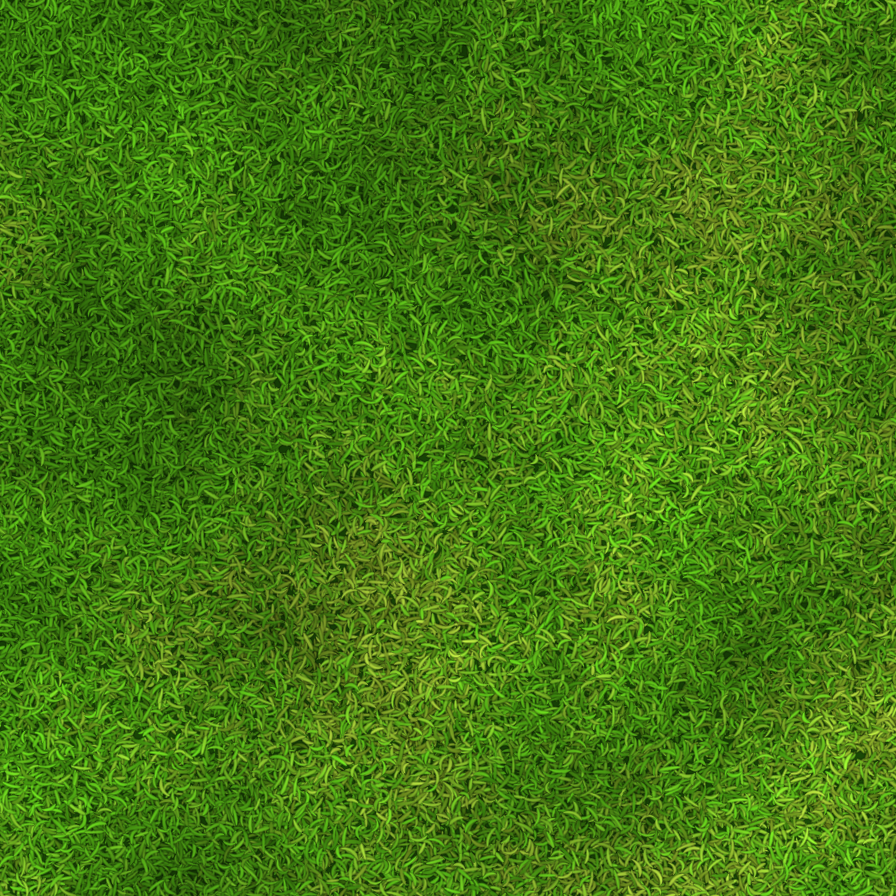
Write a three.js fragment shader that draws this texture.

```glsl
// Draws a lawn seen from above: short curved grass blades over dark gaps, with dry patches.
varying vec2 vUv;

// Tuning: sizes are in grid cells, DENSITY is cells across the canvas
const int LAYERS = 12;
const float DENSITY = 60.0;
const float HALF_LENGTH_MIN = 0.40;
const float HALF_LENGTH_MAX = 0.76;
const float HALF_WIDTH = 0.092;
const float BEND = 0.6;
const float SOFTNESS = 0.09;
const float SHADOW = 0.26;
const float DRY_BASE = 0.30;
const float DRY_CONTRAST = 0.55;
const float DRY_SLOPE = 0.32;
const float LIGHT_CONTRAST = 0.20;
const float DRY_GLOW = 0.12;

const vec3 SOIL = vec3(0.09, 0.25, 0.02);
const vec3 GREEN_DARK = vec3(0.15, 0.36, 0.025);
const vec3 GREEN_LIGHT = vec3(0.41, 0.83, 0.11);
const vec3 DRY_DARK = vec3(0.28, 0.35, 0.05);
const vec3 DRY_LIGHT = vec3(0.69, 0.84, 0.24);

vec4 hash4(vec3 p) {
  vec4 q = fract(p.xyzx * vec4(0.1031, 0.1030, 0.0973, 0.1099));
  q += dot(q, q.wzxy + 33.33);
  return fract((q.xxyz + q.yzzw) * q.zywx);
}

mat2 rotation(float angle) {
  float c = cos(angle);
  float s = sin(angle);
  return mat2(c, -s, s, c);
}

// Layered warped sines, roughly -0.7 to 0.7
float patches(vec2 p) {
  float sum = 0.0;
  float amplitude = 0.5;
  for (int i = 0; i < 5; i++) {
    sum += amplitude * sin(p.x + 1.4 * sin(0.8 * p.y)) * sin(p.y + 1.2 * cos(0.9 * p.x));
    p = rotation(0.9) * p * 1.8 + 1.7;
    amplitude *= 0.62;
  }
  return sum;
}

// Paints one blade and its soft shadow; p is relative to the cell corner
void paintBlade(inout vec3 color, vec2 p, vec3 cellId, float depth, float dryness) {
  vec4 place = hash4(cellId);
  vec4 look = hash4(cellId + 71.7);
  vec2 q = rotation(6.2832 * place.z) * (p - place.xy);
  float halfLength = mix(HALF_LENGTH_MIN, HALF_LENGTH_MAX, look.x);
  float along = q.x / halfLength;
  float along2 = along * along;
  q.y -= BEND * (look.y - 0.5) * (along2 - 0.3);

  // Strip of nearly even width that fades at both ends
  float taper = max(1.0 - along2 * along2, 0.0) * (1.0 - 0.25 * along);
  float edge = abs(q.y) - HALF_WIDTH * mix(0.8, 1.2, look.w) * taper;
  float present = smoothstep(0.0, 0.5, taper);
  float shadow = present * (1.0 - smoothstep(0.0, 0.16, edge));
  float cover = present * (1.0 - smoothstep(-SOFTNESS, SOFTNESS, edge));

  float tone = 0.35 * depth + 0.65 * place.w + 0.12 * along;
  float dry = smoothstep(0.0, 1.0, dryness + 0.9 * (look.z - 0.5));
  vec3 green = mix(GREEN_DARK, GREEN_LIGHT, tone);
  vec3 straw = mix(DRY_DARK, DRY_LIGHT, tone);
  color *= 1.0 - SHADOW * shadow;
  color = mix(color, mix(green, straw, dry), cover);
}

void main() {
  // Broad variation: dry areas are paler and gather towards the lower right
  float dryness = DRY_BASE + DRY_CONTRAST * patches(vUv * 7.0 + 2.3)
                + DRY_SLOPE * (vUv.x - vUv.y);
  float light = 1.0 + LIGHT_CONTRAST * patches(vUv * 6.0 + 11.0)
              + DRY_GLOW * (dryness - DRY_BASE);

  // Blades from the deepest layer up, each on its own turned grid
  vec3 color = SOIL;
  for (int layer = 0; layer < LAYERS; layer++) {
    float level = float(layer);
    vec2 p = rotation(level * 1.3) * vUv * DENSITY + level * 3.37;
    vec2 cell = floor(p);
    for (int y = -1; y <= 1; y++) {
      for (int x = -1; x <= 1; x++) {
        vec2 id = cell + vec2(float(x), float(y));
        paintBlade(color, p - id, vec3(id, level * 5.3), level / float(LAYERS - 1), dryness);
      }
    }
  }

  gl_FragColor = vec4(clamp(color * light, 0.0, 1.0), 1.0);
}
```
